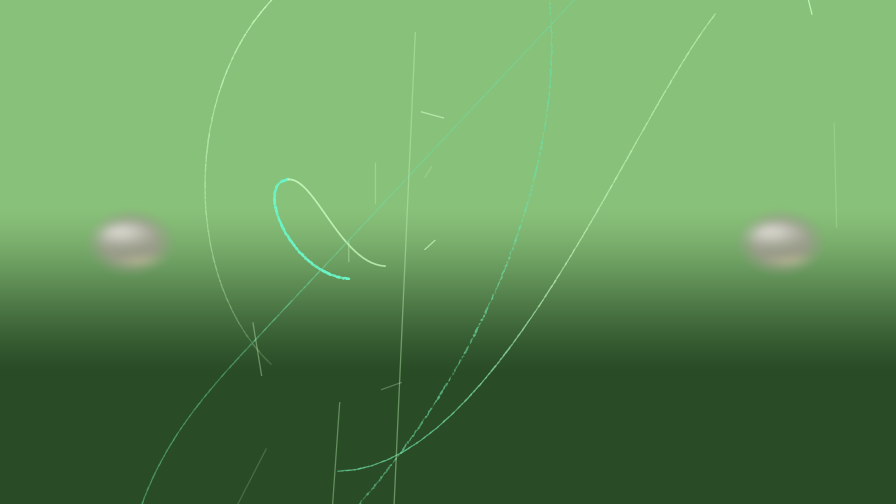
Reproduce this background procedurally as a Shadertoy shader.

```glsl
// Green dusk gradient with two blurred pale orbs and fine luminous scratch curves.

// Lengths are in canvas heights.
const vec3 LEAF = vec3(0.535, 0.755, 0.475);
const vec3 FOREST = vec3(0.16, 0.295, 0.15);
const vec3 PALE = vec3(0.76, 0.96, 0.72);
const vec3 TEAL = vec3(0.43, 0.86, 0.64);
const vec3 CYAN = vec3(0.42, 0.96, 0.78);
const vec3 ORB_BODY = vec3(0.59, 0.60, 0.53);
const vec3 ORB_LIGHT = vec3(0.81, 0.81, 0.77);
const vec3 ORB_WARM = vec3(0.70, 0.70, 0.57);
const float FADE_LOW = 0.262;
const float FADE_HIGH = 0.585;
const vec2 ORB_FIRST = vec2(0.259, 0.519);
const float ORB_GAP = 1.290;
const vec2 ORB_RADIUS = vec2(0.088, 0.066);
const float HAIR = 0.0013;
const float GRAIN_SCALE = 260.0;
const int CURVE_STEPS = 28;
const int TICKS = 10;

// Short straight scratches: start, end; followed by their opacities.
const vec4 TICK_ENDS[TICKS] = vec4[TICKS](
    vec4(0.836, 0.778, 0.880, 0.766), vec4(0.745, 0.676, 0.745, 0.597),
    vec4(0.692, 0.521, 0.692, 0.481), vec4(0.843, 0.505, 0.863, 0.523),
    vec4(0.856, 0.669, 0.843, 0.648), vec4(0.502, 0.359, 0.519, 0.255),
    vec4(0.757, 0.227, 0.796, 0.241), vec4(1.604, 1.000, 1.611, 0.972),
    vec4(1.655, 0.755, 1.660, 0.549), vec4(0.528, 0.109, 0.472, 0.000));
const float TICK_ALPHA[TICKS] = float[TICKS](
    0.75, 0.35, 0.40, 0.75, 0.25, 0.40, 0.30, 0.95, 0.25, 0.20);

float hash(vec2 p) {
    vec3 q = fract(p.xyx * 0.1031);
    q += dot(q, q.yzx + 33.33);
    return fract((q.x + q.y) * q.z);
}

float noise(vec2 p) {
    vec2 i = floor(p), f = fract(p);
    f = f * f * (3.0 - 2.0 * f);
    return mix(mix(hash(i), hash(i + vec2(1, 0)), f.x),
               mix(hash(i + vec2(0, 1)), hash(i + vec2(1, 1)), f.x), f.y);
}

// Distance to a segment, and the position along it.
vec2 segment(vec2 p, vec2 a, vec2 b) {
    vec2 ab = b - a;
    float t = clamp(dot(p - a, ab) / dot(ab, ab), 0.0, 1.0);
    return vec2(length(p - a - ab * t), t);
}

float coverage(float dist, float halfWidth) {
    return clamp((halfWidth - dist) * iResolution.y + 0.5, 0.0, 1.0);
}

vec2 bezier(vec2 a, vec2 b, vec2 c, vec2 d, float t) {
    float s = 1.0 - t;
    return s * s * s * a + 3.0 * s * t * (s * b + t * c) + t * t * t * d;
}

// Blends a cubic stroke whose opacity runs from alpha.x to alpha.y.
void stroke(inout vec3 col, vec2 p, vec2 a, vec2 b, vec2 c, vec2 d,
            vec3 ink, float halfWidth, vec2 alpha, float rough) {
    float grain = noise(p * GRAIN_SCALE);
    vec2 nearest = vec2(1e3, 0.0);
    vec2 from = a;
    for (int i = 0; i < CURVE_STEPS; i++) {
        vec2 to = bezier(a, b, c, d, float(i + 1) / float(CURVE_STEPS));
        vec2 hit = segment(p, from, to);
        if (hit.x < nearest.x) {
            nearest = vec2(hit.x, (float(i) + hit.y) / float(CURVE_STEPS));
        }
        from = to;
    }
    float ragged = halfWidth + (grain - 0.5) * 0.003 * rough;
    float opacity = mix(alpha.x, alpha.y, nearest.y) * mix(1.0, 0.55 + 0.7 * grain, rough);
    col = mix(col, ink, coverage(nearest.x, ragged) * min(opacity, 1.0));
}

void orb(inout vec3 col, vec2 p) {
    float mask = 1.0 - smoothstep(0.45, 1.12, length(p / ORB_RADIUS));
    vec2 top = (p - vec2(-0.020, 0.020)) / vec2(0.055, 0.024);
    vec2 base = (p - vec2(0.028, -0.040)) / vec2(0.050, 0.016);
    vec3 body = mix(ORB_BODY, ORB_LIGHT, exp(-dot(top, top)));
    body = mix(body, ORB_WARM, 0.8 * exp(-dot(base, base)));
    col = mix(col, body, mask);
}

void mainImage(out vec4 fragColor, in vec2 fragCoord) {
    vec2 p = fragCoord / iResolution.y;

    // Backdrop
    float rise = clamp((p.y - FADE_LOW) / (FADE_HIGH - FADE_LOW), 0.0, 1.0);
    vec3 col = mix(FOREST, LEAF, mix(rise, smoothstep(0.0, 1.0, rise), 0.5));

    // Blurred orbs
    for (int i = 0; i < 2; i++) orb(col, p - ORB_FIRST - vec2(ORB_GAP * float(i), 0.0));

    // Long arcs
    stroke(col, p, vec2(0.539, 1.0), vec2(0.363, 0.815), vec2(0.363, 0.444), vec2(0.537, 0.278),
           PALE, HAIR, vec2(0.95, 0.2), 0.3);
    stroke(col, p, vec2(1.090, 1.0), vec2(1.120, 0.722), vec2(1.007, 0.340), vec2(0.713, 0.0),
           TEAL, HAIR, vec2(0.8, 0.5), 1.0);
    stroke(col, p, vec2(1.419, 0.972), vec2(1.250, 0.757), vec2(0.986, 0.069), vec2(0.671, 0.065),
           mix(TEAL, PALE, smoothstep(0.1, 0.5, p.y)), HAIR, vec2(0.7, 0.75), 0.3);
    stroke(col, p, vec2(0.505, 0.324), vec2(0.417, 0.231), vec2(0.329, 0.132), vec2(0.282, 0.0),
           TEAL, HAIR, vec2(0.45, 0.5), 0.3);

    // Bright hook
    stroke(col, p, vec2(0.692, 0.447), vec2(0.579, 0.454), vec2(0.500, 0.637), vec2(0.572, 0.644),
           CYAN, 0.0026, vec2(1.0), 0.5);
    stroke(col, p, vec2(0.572, 0.644), vec2(0.625, 0.648), vec2(0.676, 0.477), vec2(0.764, 0.472),
           PALE, 0.0017, vec2(1.0, 0.8), 0.0);

    // Straight hairlines
    float dash = 0.3 + 0.4 * noise(p * GRAIN_SCALE);
    col = mix(col, TEAL, dash * coverage(segment(p, vec2(1.139, 1.0), vec2(0.505, 0.324)).x, HAIR));
    col = mix(col, PALE, 0.42 * coverage(segment(p, vec2(0.824, 0.935), vec2(0.782, 0.0)).x, HAIR));
    col = mix(col, PALE, 0.38 * coverage(segment(p, vec2(0.674, 0.201), vec2(0.660, 0.0)).x, HAIR));

    // Short scratches
    for (int i = 0; i < TICKS; i++) {
        float dist = segment(p, TICK_ENDS[i].xy, TICK_ENDS[i].zw).x;
        col = mix(col, PALE, TICK_ALPHA[i] * coverage(dist, HAIR));
    }

    fragColor = vec4(col, 1.0);
}
```
